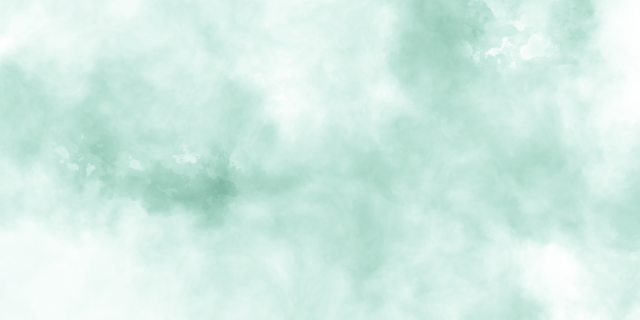
Reproduce this texture procedurally as a Shadertoy shader.

```glsl
// Pale mint watercolour clouds: two deep pools of pigment, white paper at the corners.
// Broad washes have edges frayed by value noise, which also adds mottling;
// a thresholded layer leaves small ragged blooms and darker crumbs.

const vec3 TINT_THIN = vec3(1.0, 0.30, 0.50);   // light absorbed, linear in depth
const vec3 TINT_DEEP = vec3(0.0, 0.55, 0.45);   // extra absorption of thick pigment
const float BASE_DEPTH = 0.142;
const float POOL_DEPTH = 0.165;
const float MOTTLE_DEPTH = 0.46;
const float BLOOM_DEPTH = 0.13;
const float CRUMB_DEPTH = 0.06;
const float MOTTLE_SCALE = 4.2;
const float FLECK_SCALE = 12.0;
const float WASH_WARP = 0.50;
const float MOTTLE_WARP = 0.13;
const float FLECK_WARP = 0.06;
const float ROUGHNESS = 0.58;
const int OCTAVES = 6;

// Integer hash to [0, 1]
float hash(ivec2 cell) {
    uvec2 u = uvec2(cell) * uvec2(1597334673u, 3812015801u);
    uint h = (u.x ^ u.y) * 1597334673u;
    h = (h ^ (h >> 15u)) * 2246822519u;
    h ^= h >> 13u;
    return float(h >> 8u) / 16777215.0;
}

float valueNoise(vec2 p) {
    ivec2 cell = ivec2(floor(p));
    vec2 f = fract(p);
    f = f * f * (3.0 - 2.0 * f);
    float low = mix(hash(cell), hash(cell + ivec2(1, 0)), f.x);
    float high = mix(hash(cell + ivec2(0, 1)), hash(cell + ivec2(1, 1)), f.x);
    return mix(low, high, f.y);
}

// Fractal noise centred on zero, each octave rotated
float cloud(vec2 p) {
    const mat2 TURN = mat2(1.6, 1.2, -1.2, 1.6);
    float sum = 0.0;
    float gain = 0.5;
    for (int i = 0; i < OCTAVES; i++) {
        sum += gain * (valueNoise(p) - 0.5);
        p = TURN * p + 17.3;
        gain *= ROUGHNESS;
    }
    return sum;
}

vec2 cloudOffset(vec2 p) {
    return vec2(cloud(p + 31.7), cloud(p + 73.1));
}

// Soft round wash
float pool(vec2 p, vec2 centre, vec2 radii) {
    vec2 q = (p - centre) / radii;
    return exp(-dot(q, q));
}

// Bare area with a firmer rim
float bare(vec2 p, vec2 centre, vec2 radii) {
    return 1.0 - smoothstep(0.5, 1.3, length((p - centre) / radii));
}

// Broad layout of pigment
float washDepth(vec2 p) {
    float depth = BASE_DEPTH;
    depth += POOL_DEPTH * pool(p, vec2(0.55, 0.50), vec2(0.40, 0.23));
    depth += POOL_DEPTH * pool(p, vec2(1.52, 0.70), vec2(0.30, 0.42));
    depth += 0.06 * pool(p, vec2(1.85, 0.40), vec2(0.25, 0.22));
    depth -= 0.06 * pool(p, vec2(0.45, 1.05), vec2(0.65, 0.26));
    float paper = bare(p, vec2(0.08, -0.02), vec2(0.58, 0.42));
    paper = max(paper, bare(p, vec2(2.05, 1.0), vec2(0.34, 0.42)));
    paper = max(paper, bare(p, vec2(1.80, -0.06), vec2(0.34, 0.20)));
    return depth * (1.0 - 0.82 * paper);
}

void mainImage(out vec4 fragColor, in vec2 fragCoord) {
    vec2 p = fragCoord / iResolution.y;
    p.x += 1.0 - 0.5 * iResolution.x / iResolution.y;

    // Washes and mottling
    vec2 bend = cloudOffset(p * 4.0);
    float wash = washDepth(p + WASH_WARP * bend);
    float mottle = cloud((p + MOTTLE_WARP * bend) * MOTTLE_SCALE + 5.2);
    float depth = wash + MOTTLE_DEPTH * mottle * smoothstep(-0.08, 0.20, wash);

    // Ragged flecks gathered in patches
    float fleck = cloud((p + FLECK_WARP * bend) * FLECK_SCALE + 11.9);
    float patches = smoothstep(0.52, 0.80, valueNoise(p * 4.5 + 41.0));
    patches *= smoothstep(0.13, 0.25, wash);
    depth -= BLOOM_DEPTH * patches * smoothstep(0.10, 0.20, fleck);
    depth += CRUMB_DEPTH * patches * smoothstep(0.08, 0.16, -fleck);

    // Absorb light from white paper
    depth = clamp(depth, 0.008, 0.48);
    vec3 colour = 1.0 - depth * TINT_THIN - depth * depth * TINT_DEEP;
    fragColor = vec4(colour, 1.0);
}
```
